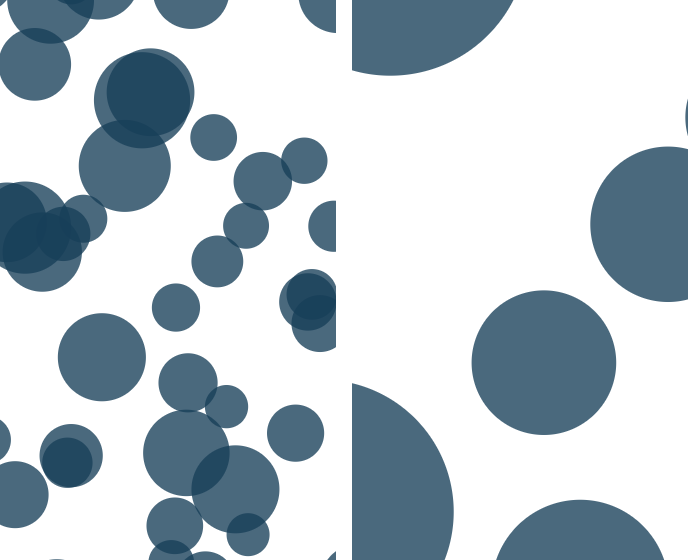
Left, the full canvas; right, a detail of the centre.
Reproduce this pattern procedurally as a WebGL 2 fragment shader.

```glsl
#version 300 es
precision highp float;
// Scattered translucent slate-blue discs that darken where they overlap on white.

uniform vec2 u_resolution;
out vec4 fragColor;

// Integer hash: three independent random values in 0..1 per cell.
vec3 hashCell(ivec2 cell) {
    uvec3 v = uvec3(uint(cell.x + 64), uint(cell.y + 64), 7u);
    v = v * 1664525u + 1013904223u;
    v.x += v.y * v.z; v.y += v.z * v.x; v.z += v.x * v.y;
    v ^= v >> 16u;
    v.x += v.y * v.z; v.y += v.z * v.x; v.z += v.x * v.y;
    return vec3(v >> 8u) / 16777216.0;
}

// Antialiased coverage of a disc.
float discCoverage(vec2 p, vec2 center, float radius, float pixel) {
    return clamp(0.5 - (length(p - center) - radius) / pixel, 0.0, 1.0);
}

void main() {
    // Canvas height is one unit.
    vec2 p = gl_FragCoord.xy / u_resolution.y;
    float pixel = 1.0 / u_resolution.y;
    float cellSize = 0.143;
    ivec2 home = ivec2(floor(p / cellSize));

    // Each cell owns one disc, jittered far enough to form clusters and gaps.
    float transmission = 1.0;
    for (int j = -2; j <= 2; j++) {
        for (int i = -2; i <= 2; i++) {
            ivec2 cell = home + ivec2(i, j);
            vec3 rnd = hashCell(cell);
            vec2 center = (vec2(cell) + 0.5 + 1.7 * (rnd.xy - 0.5)) * cellSize;
            float radius = mix(0.036, 0.088, rnd.z);
            transmission *= 1.0 - 0.78 * discCoverage(p, center, radius, pixel);
        }
    }

    // Stacked layers converge on the solid ink colour.
    vec3 ink = vec3(0.09, 0.245, 0.346);
    fragColor = vec4(mix(ink, vec3(1.0), transmission), 1.0);
}
```
